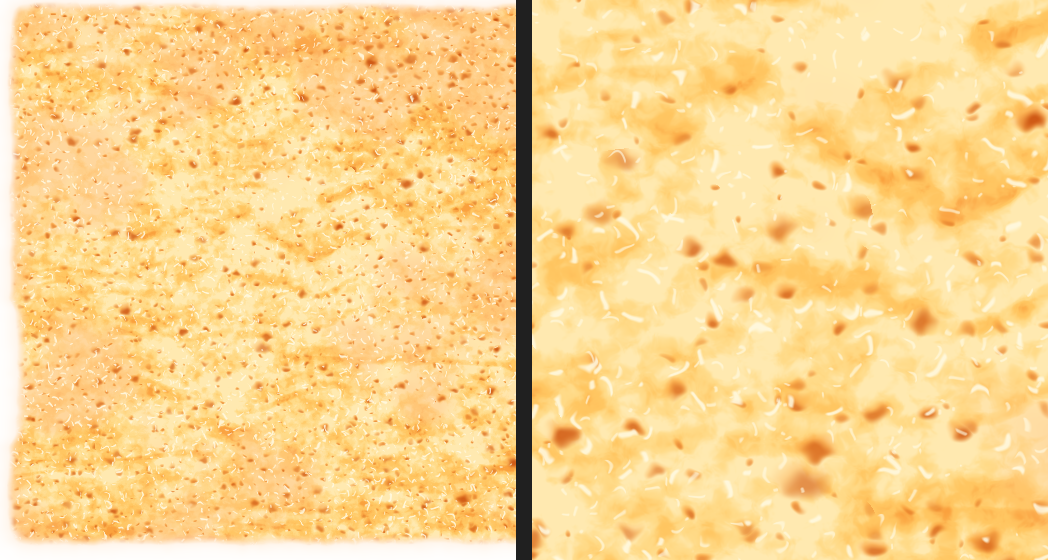
Left, the full canvas; right, a detail of the centre.
Reproduce this texture procedurally as a WebGL 1 fragment shader.

```glsl
precision highp float;
// Toasted, bubbly golden crust with a ragged white margin on three sides.
// Layered value noise gives the mottling and shreds; jittered grids scatter
// the browned blisters and the small bright glints over it.
uniform vec2 u_resolution;

const vec3 CREAM  = vec3(1.00, 0.915, 0.69);
const vec3 BUTTER = vec3(1.00, 0.855, 0.53);
const vec3 AMBER  = vec3(1.00, 0.775, 0.38);
const vec3 ORANGE = vec3(0.98, 0.63, 0.24);
const vec3 RUST   = vec3(0.80, 0.33, 0.07);
const vec3 BLUSH  = vec3(1.00, 0.78, 0.55);
const vec3 GLINT  = vec3(1.00, 0.98, 0.89);
const vec3 PAPER  = vec3(1.0);

const float MOTTLE_SCALE = 27.0;
const float FINE_SCALE   = 85.0;
const float LEFT_EDGE    = 0.020;
const float BOTTOM_EDGE  = 0.032;
const float TOP_EDGE     = 0.990;
const float CORNER       = 0.035;

float hash1(vec2 p) {
  vec3 q = fract(p.xyx * 0.1031);
  q += dot(q, q.yzx + 33.33);
  return fract((q.x + q.y) * q.z);
}

vec2 hash2(vec2 p) {
  vec3 q = fract(p.xyx * vec3(0.1031, 0.1030, 0.0973));
  q += dot(q, q.yzx + 33.33);
  return fract((q.xx + q.yz) * q.zy);
}

float noise(vec2 p) {
  vec2 i = floor(p), f = fract(p);
  f = f * f * (3.0 - 2.0 * f);
  return mix(mix(hash1(i), hash1(i + vec2(1, 0)), f.x),
             mix(hash1(i + vec2(0, 1)), hash1(i + vec2(1, 1)), f.x), f.y);
}

float fbm(vec2 p) {
  float sum = 0.0, amp = 0.533;
  for (int i = 0; i < 4; i++) {
    sum += amp * noise(p);
    p = mat2(0.8, 0.6, -0.6, 0.8) * p * 2.03 + 17.3;
    amp *= 0.5;
  }
  return sum;
}

// Scattered blisters: x is the soft body, y the dark core below its centre.
vec2 blisters(vec2 p, float scale, float radius, float chance) {
  vec2 g = p * scale, cell = floor(g), best = vec2(0.0);
  for (int j = -1; j <= 1; j++)
  for (int i = -1; i <= 1; i++) {
    vec2 id = cell + vec2(i, j);
    vec2 rnd = hash2(id + scale * 3.7);
    vec2 d = (g - id - 0.1 - 0.8 * hash2(id + scale)) / scale;
    float r = radius * mix(0.5, 1.15, rnd.x * rnd.x);
    d *= vec2(0.86, 1.12) / r;
    float shown = step(rnd.y, chance) * mix(0.5, 1.0, hash1(id + 71.0));
    float body = 1.0 - smoothstep(0.45, 1.25, length(d));
    float core = 1.0 - smoothstep(0.15, 0.95, length(d + vec2(-0.1, 0.25)));
    best = max(best, shown * vec2(body, core));
  }
  return best;
}

// Short bent strokes in every direction.
float glints(vec2 p, float scale, float chance) {
  vec2 g = p * scale, cell = floor(g);
  float lit = 0.0, soft = max(0.09, scale / u_resolution.y);
  for (int j = -1; j <= 1; j++)
  for (int i = -1; i <= 1; i++) {
    vec2 id = cell + vec2(i, j);
    vec2 rnd = hash2(id + scale * 1.9);
    vec2 d = g - id - hash2(id + scale * 5.3);
    float a = 6.2832 * rnd.x;
    d = mat2(cos(a), -sin(a), sin(a), cos(a)) * d;
    d.y += (rnd.x - 0.3) * 2.2 * d.x * d.x;
    d.x = max(abs(d.x) - 0.3 * hash1(id + 9.0), 0.0);
    lit = max(lit, step(rnd.y, chance) * (1.0 - smoothstep(0.02, 0.04 + soft, length(d))));
  }
  return lit;
}

// Distance inward from the ragged outline; the right side runs off the canvas.
float sliceInset(vec2 p) {
  float notch = smoothstep(0.20, 0.23, p.y) * (1.0 - smoothstep(0.44, 0.47, p.y));
  float rag = 0.008 * (noise(p * 14.0) - 0.5) + 0.005 * (noise(p * 60.0) - 0.5);
  vec2 inset = vec2(p.x - LEFT_EDGE - 0.013 * notch, min(p.y - BOTTOM_EDGE, TOP_EDGE - p.y)) + rag;
  return CORNER - length(max(CORNER - inset, 0.0)) + min(0.0, min(inset.x, inset.y)) * 0.2;
}

void main() {
  vec2 p = gl_FragCoord.xy / u_resolution.y;
  vec2 warp = vec2(noise(p * 9.0), noise(p * 9.0 + 40.0)) - 0.5;
  vec2 ragged = p + 0.006 * (vec2(noise(p * 120.0), noise(p * 120.0 + 31.0)) - 0.5);

  // Browning: palest around the middle, strongest toward the rim.
  float rim = smoothstep(0.12, 0.58, length((p - vec2(0.52, 0.48)) * vec2(0.95, 1.05)));
  float toast = 0.55 * rim + 0.9 * (fbm(p * 4.5 + 8.0) - 0.5) + 0.18;

  // Mottled crumb with long, nearly level shreds.
  float mottle = fbm((p + 0.04 * warp) * MOTTLE_SCALE * vec2(0.7, 1.25)) - 0.5;
  float fine = fbm(ragged * FINE_SCALE) - 0.5;
  float shred = noise((p + 0.07 * warp) * vec2(13.0, 62.0) + 5.0);
  float tone = 0.40 + 1.25 * mottle + 1.0 * fine + 0.4 * (toast - 0.4) + 0.35 * smoothstep(0.62, 0.95, shred);
  vec3 color = mix(CREAM, BUTTER, smoothstep(0.15, 0.48, tone));
  color = mix(color, AMBER, smoothstep(0.45, 0.78, tone));
  color = mix(color, ORANGE, smoothstep(0.78, 1.2, tone));
  float blush = smoothstep(0.52, 0.75, fbm(p * 6.0 + 60.0) + 0.15 * rim);
  color = mix(color, BLUSH, 0.55 * blush);

  // Blisters, from specks to large browned bubbles.
  float density = clamp(0.25 + 0.6 * toast, 0.12, 0.75);
  vec2 specks = blisters(ragged, 50.0, 0.0048, density * 0.9);
  vec2 medium = blisters(ragged, 27.0, 0.0085, density);
  vec2 large = blisters(ragged, 14.0, 0.0125, density * 0.75);
  color = mix(color, ORANGE, 0.75 * max(specks.x, max(medium.x, large.x)));
  color = mix(color, RUST, max(0.35 * specks.y, max(0.65 * medium.y, 0.95 * large.y)));

  // Glossy highlights gather in loose clumps.
  float clump = smoothstep(0.25, 0.75, noise(p * 8.0 + 90.0));
  float shine = max(glints(ragged, 52.0, 0.2 + 0.35 * clump), 0.75 * glints(ragged, 88.0, 0.4));
  color = mix(color, GLINT, 0.85 * shine);

  // Pale blushing rim that fades into the paper.
  float inset = sliceInset(p);
  color = mix(color, mix(BLUSH, PAPER, 0.5), 0.6 * (1.0 - smoothstep(0.0, 0.018, inset)));
  vec3 margin = mix(PAPER, BLUSH, 0.22 * exp(-60.0 * max(-inset, 0.0)));
  color = mix(margin, color, smoothstep(-0.006, 0.009, inset));
  gl_FragColor = vec4(color, 1.0);
}
```
